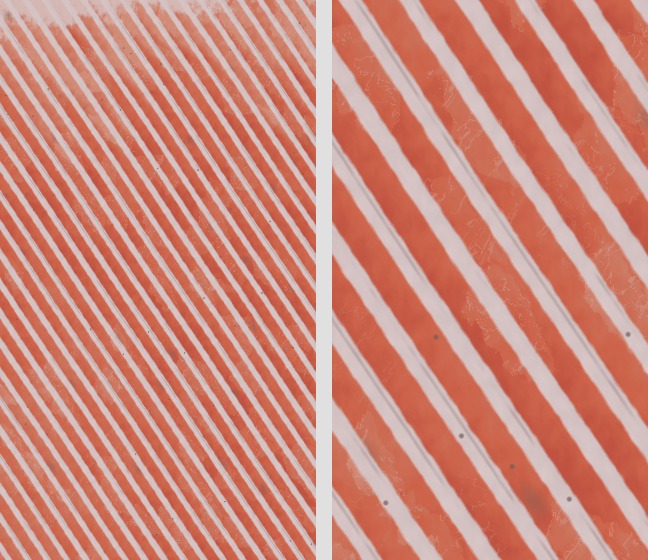
Left, the full canvas; right, a detail of the centre.
Write a Shadertoy shader that draws this texture.

```glsl
// Weathered corrugated wall: pale diagonal ribs over faded red clay bands.
// Bands come from one slanted repeat; each gets its own hashed fade line,
// with cellular noise for worn patches and specks, layered sines for mottling.

#define RIBS 16.2        // repeats across the canvas width
#define SLOPE 1.5        // steepness of the ribs
#define PHASE 0.54       // shift of the repeat
#define RIB_HALF 0.182   // half rib width, in repeats
#define ROUGHNESS 0.025  // raggedness of rib edges
#define PATCH_WEAR 0.75  // strength of worn patches
#define DEEP  vec3(0.75, 0.32, 0.25)
#define CLAY  vec3(0.80, 0.39, 0.29)
#define FADED vec3(0.80, 0.45, 0.36)
#define DUSTY vec3(0.82, 0.55, 0.47)
#define CHALK vec3(0.835, 0.765, 0.765)
#define GRIME vec3(0.43, 0.36, 0.35)

float hash(vec2 p) {
    return fract(sin(dot(p, vec2(127.1, 311.7))) * 43758.5);
}

// Nearest distance, second distance, and a random id of the nearest cell
vec3 cellular(vec2 p) {
    vec2 cell = floor(p);
    vec3 result = vec3(9.0, 9.0, 0.0);
    for (int j = -1; j <= 1; j++)
    for (int i = -1; i <= 1; i++) {
        vec2 c = cell + vec2(i, j);
        vec2 point = c + vec2(hash(c), hash(c + 57.3));
        float d = distance(p, point);
        if (d < result.x) result = vec3(d, result.x, hash(c + 19.7));
        else result.y = min(result.y, d);
    }
    return result;
}

// Layered sines, each layer rotated and bent by the one before
float mottle(vec2 p) {
    float sum = 0.0, amp = 0.5;
    for (int i = 0; i < 5; i++) {
        sum += amp * sin(p.x + 1.7 * sin(p.y)) * cos(p.y + 0.8 * sin(p.x));
        p = mat2(1.5, 1.1, -1.1, 1.5) * p + 2.3;
        amp *= 0.62;
    }
    return sum;
}

// Clay tone: 0 is deep red, 3 is dusty pink
vec3 clayTone(float wear) {
    vec3 c = mix(DEEP, CLAY, clamp(wear, 0.0, 1.0));
    c = mix(c, FADED, clamp(wear - 1.0, 0.0, 1.0));
    return mix(c, DUSTY, clamp(wear - 2.0, 0.0, 1.0));
}

void mainImage(out vec4 fragColor, in vec2 fragCoord) {
    vec2 p = fragCoord / iResolution.x;
    float fromTop = 1.0 - fragCoord.y / iResolution.y;
    float along = dot(p, normalize(vec2(1.0, -SLOPE)));

    // Slanted repeat
    float s = (p.x + p.y / SLOPE) * RIBS + PHASE + 0.02 * sin(along * 9.0);
    float band = floor(s);
    float u = s - band;
    float ribId = floor(s + 0.5);
    float ribPos = s - ribId;

    float coarse = mottle(p * 14.0);
    float fine = mottle(vec2(s * 5.0, along * 75.0));

    // Clay bands: pointed fade line, paler top and lower left, worn patches
    float start = 0.03 + 0.25 * hash(vec2(band, 3.0));
    float deep = smoothstep(-0.03, 0.03, fromTop - start - 0.11 * (u - 0.4));
    float corner = smoothstep(0.42, 0.75, fromTop) * smoothstep(0.7, 0.0, p.x);
    vec3 worn = cellular(vec2(s * 0.9 + 0.15 * fine, along * 9.0 + 0.2 * coarse));
    float flake = smoothstep(0.68, 0.74, worn.z) * smoothstep(0.0, 0.08, worn.y - worn.x);
    float wear = 0.80 + 1.25 * (1.0 - deep) + 0.85 * corner;
    wear += 0.7 * smoothstep(0.35, 0.0, fromTop) * smoothstep(1.0, 0.4, p.x);
    wear += 1.4 * (u - 0.5) + 0.60 * coarse + 0.45 * fine + PATCH_WEAR * flake;
    wear += 0.5 * (hash(vec2(band, 8.0)) - 0.5);
    vec3 color = clayTone(wear);

    // Short pale scratches within some worn patches
    float line = abs(mottle(p * vec2(48.0, 36.0) + 2.0 * coarse));
    float scratch = smoothstep(0.06, 0.0, line) * smoothstep(0.5, 0.8, worn.z);
    color = mix(color, CHALK, 0.28 * scratch);

    // Pale ribs with ragged edges and a faint grey groove
    float halfWidth = RIB_HALF + 0.03 * (hash(vec2(ribId, 5.0)) - 0.5) + ROUGHNESS * fine;
    float soft = 0.03 + 0.65 * RIBS / iResolution.x;
    float rib = smoothstep(soft, -soft, abs(ribPos) - halfWidth);
    float groove = smoothstep(0.06, 0.0, abs(ribPos - 0.08 - 0.02 * coarse));
    groove *= smoothstep(0.1, 0.7, coarse + hash(vec2(ribId, 2.0)) - 0.4);
    vec3 ribColor = CHALK * (1.0 + 0.025 * fine - 0.02 * smoothstep(0.0, 0.2, ribPos));
    ribColor = mix(ribColor, GRIME, 0.25 * groove);
    color = mix(color, ribColor, rib);

    // Patchy chalk wash along the top, reaching lowest at the left
    float reach = 0.05 - 0.065 * p.x + 0.04 * coarse + 0.02 * fine;
    color = mix(color, CHALK, 0.8 * smoothstep(-0.015, 0.025, reach - fromTop));

    // Sparse dark specks, and smudges on the clay
    vec3 speck = cellular(p * 17.0);
    float speckMask = smoothstep(0.065, 0.02, speck.x) * step(0.88, speck.z);
    color = mix(color, GRIME, 0.7 * speckMask);
    vec3 smudge = cellular(vec2(s * 0.7, along * 7.0) + 31.0);
    float stain = smoothstep(0.22, 0.0, smudge.x) * step(0.85, smudge.z);
    color = mix(color, GRIME, 0.32 * stain * (1.0 - rib));

    fragColor = vec4(color, 1.0);
}
```
